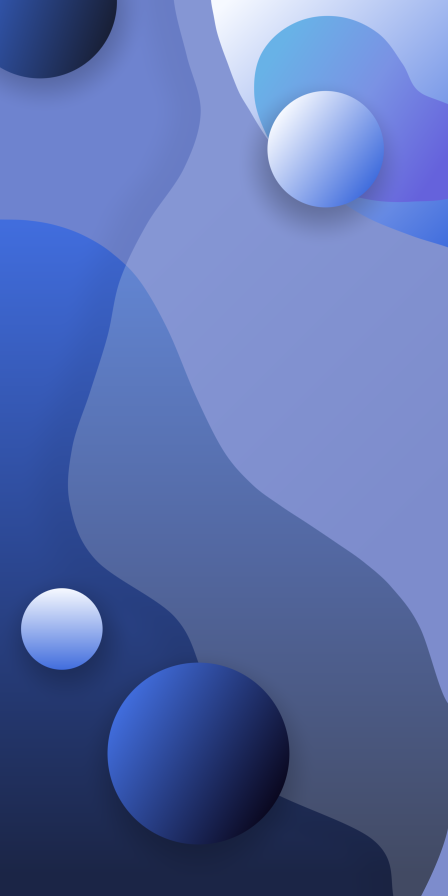
This background is drawn by a Shadertoy shader. Its source:

```glsl
// Layered blue waves with soft gradients, a violet blob and four shaded balls.

const int LAST = 16; // index of the last spline knot

// Outline knots, evenly spaced, in units of the canvas width
const float RIBBON[17] = float[17](.878, .833, .578, .495, .451, .388, .214, .156, .161,
                                   .201, .240, .268, .328, .411, .448, .417, .388);
const float HILL[17] = float[17](1.510, 1.508, 1.497, 1.474, 1.435, 1.372, 1.263, 1.115, .992,
                                 .919, .872, .831, .789, .745, .688, .599, .430);
const float CORNER[17] = float[17](.471, .477, .484, .495, .508, .521, .536, .557, .578,
                                   .602, .635, .672, .716, .771, .833, .922, 1.023);
const float BLOB[17] = float[17](.313, .202, .203, .230, .249, .254, .240, .203, .167,
                                 .146, .135, .133, .143, .172, .232, .331, .313);

// Catmull-Rom spline: returns value and slope per knot
vec2 spline(float knots[17], float t) {
    t = clamp(t, 0.0, float(LAST) - 0.0001);
    int i = int(t);
    float f = t - float(i);
    float a = knots[max(i - 1, 0)], b = knots[i];
    float c = knots[i + 1], d = knots[min(i + 2, LAST)];
    float k1 = 0.5 * (c - a);
    float k2 = a - 2.5 * b + 2.0 * c - 0.5 * d;
    float k3 = 0.5 * (d - a) + 1.5 * (b - c);
    return vec2(b + f * (k1 + f * (k2 + f * k3)), k1 + f * (2.0 * k2 + 3.0 * f * k3));
}

// Approximate signed distance to a curve, negative below it
float curveDistance(float v, vec2 curve, float knotsPerUnit) {
    return (v - curve.x) / length(vec2(1.0, curve.y * knotsPerUnit));
}

// Antialiased coverage of the negative side of a distance
float cover(float d, float px) {
    return 1.0 - smoothstep(-0.7 * px, 0.7 * px, d);
}

vec3 rgb(float r, float g, float b) {
    return vec3(r, g, b) / 255.0;
}

// Position of p along the segment from a to b, 0 to 1
float along(vec2 p, vec2 a, vec2 b) {
    vec2 ab = b - a;
    return clamp(dot(p - a, ab) / dot(ab, ab), 0.0, 1.0);
}

vec3 ramp(vec3 a, vec3 b, vec3 c, float t) {
    return t < 0.5 ? mix(a, b, 2.0 * t) : mix(b, c, 2.0 * t - 1.0);
}

// Ball with a linear gradient along dir and a soft drop shadow
vec3 ball(vec3 base, vec2 p, vec2 center, float radius, vec2 dir, vec3 light, vec3 dark,
          vec2 shadowShift, float shadow, float px) {
    float s = length(p - center - shadowShift) - radius;
    base *= 1.0 - shadow * (1.0 - smoothstep(-0.045, 0.06, s));
    vec2 reach = normalize(dir) * radius;
    vec3 fill = mix(light, dark, along(p, center - reach, center + reach));
    return mix(base, fill, cover(length(p - center) - radius, px));
}

void mainImage(out vec4 fragColor, in vec2 fragCoord) {
    // Canvas is 1 wide and 2 tall
    vec2 p = fragCoord / iResolution.xy * vec2(1.0, 2.0);
    float px = 1.0 / iResolution.x;
    vec3 royal = rgb(65.0, 109.0, 221.0);
    vec3 white = rgb(246.0, 249.0, 255.0);

    // Pale sky split by the winding ribbon edge
    float ribbon = curveDistance(p.x, spline(RIBBON, 8.0 * p.y), 8.0);
    float left = cover(ribbon, px);
    float edgeShade = 1.0 - 0.05 * smoothstep(-0.11, -0.02, ribbon);
    vec3 skyLeft = rgb(110.0, 131.0, 207.0) * edgeShade;
    vec3 skyRight = mix(rgb(133.0, 150.0, 212.0), rgb(125.0, 140.0, 204.0),
                        along(p, vec2(0.4, 1.5), vec2(1.0, 0.9)));
    vec3 col = mix(skyRight, skyLeft, left);

    // Hill fading to dark, tinted differently on each side of the ribbon
    float hill = curveDistance(p.y, spline(HILL, 16.0 * p.x), 16.0);
    float drop = max(0.17 - p.y, 0.0) / 0.17;
    hill = max(hill, p.x - 1.003 + 0.063 * pow(drop, 1.4));
    float depth = clamp((1.5 - p.y) / 1.45, 0.0, 1.0);
    vec3 hillLeft = ramp(royal, rgb(44.0, 72.0, 148.0), rgb(27.0, 37.0, 70.0), depth);
    hillLeft *= edgeShade;
    vec3 hillRight = ramp(rgb(100.0, 137.0, 217.0), rgb(83.0, 104.0, 162.0),
                          rgb(66.0, 74.0, 99.0), depth);
    col = mix(col, mix(hillRight, hillLeft, left), cover(hill, px));

    // Bright corner sheet
    float sheet = curveDistance(p.x, spline(CORNER, 28.44 * (2.0 - p.y)), 28.44);
    vec3 sheetColor = mix(white, royal, along(p, vec2(0.5, 1.99), vec2(1.0, 1.45)));
    col = mix(col, sheetColor, cover(-sheet, px));

    // Violet blob, a radial outline around its centre
    vec2 q = p - vec2(0.755, 1.714);
    float turn = atan(q.y, q.x) / 6.28319;
    vec2 outline = spline(BLOB, 16.0 * fract(turn));
    float blob = curveDistance(length(q), outline, 2.546 / max(length(q), 0.05));
    vec3 blobColor = ramp(rgb(104.0, 178.0, 231.0), rgb(122.0, 146.0, 228.0),
                          rgb(101.0, 98.0, 220.0),
                          along(p, vec2(0.58, 1.83), vec2(0.95, 1.58)));
    col = mix(col, blobColor, cover(blob, px));

    // Balls
    vec3 night = rgb(24.0, 31.0, 54.0);
    col = ball(col, p, vec2(0.089, 1.997), 0.172, vec2(1.0, -0.35),
               rgb(56.0, 100.0, 205.0), night, vec2(0.01, -0.02), 0.22, px);
    col = ball(col, p, vec2(0.727, 1.667), 0.130, vec2(1.0, -0.75),
               white, royal, vec2(-0.01, -0.03), 0.25, px);
    col = ball(col, p, vec2(0.138, 0.596), 0.091, vec2(0.0, -1.0),
               white, royal, vec2(0.01, -0.02), 0.25, px);
    col = ball(col, p, vec2(0.443, 0.318), 0.203, vec2(0.85, -0.5),
               royal, rgb(10.0, 8.0, 32.0), vec2(0.0, -0.025), 0.22, px);

    fragColor = vec4(col, 1.0);
}
```
